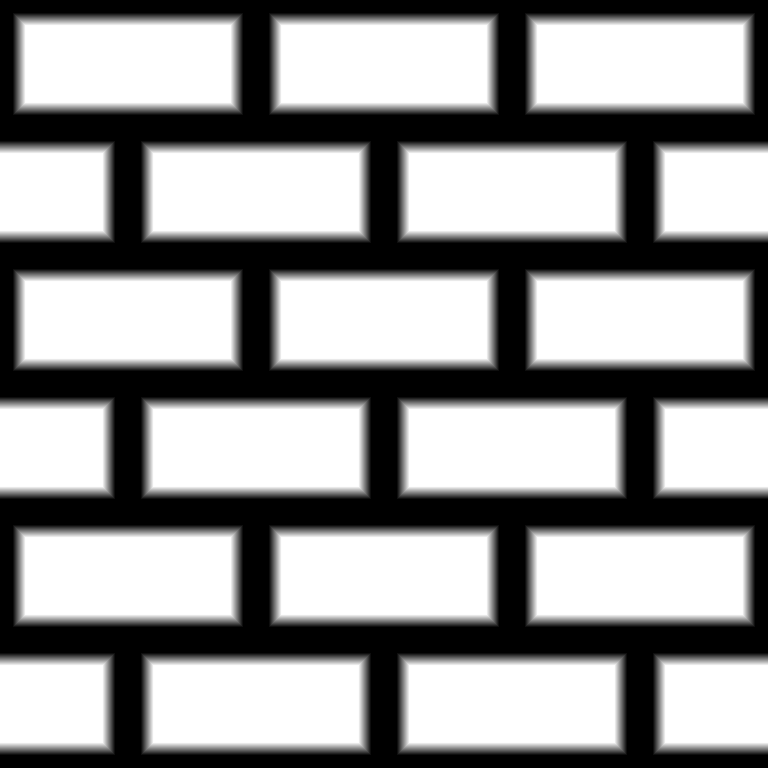
Write a WebGL 2 fragment shader that draws this texture map.

```glsl
#version 300 es
precision highp float;
// Running-bond brick height map: white bricks with mitred bevels on black mortar.

uniform vec2 u_resolution;
out vec4 fragColor;

// Distance to the nearest cell border, in row heights; cells are 2 wide and 1 high.
float borderDistance(vec2 wall) {
    float shift = 1.0 - mod(floor(wall.y), 2.0);
    vec2 cell = vec2(mod(wall.x + shift, 2.0), fract(wall.y));
    vec2 inset = min(cell, vec2(2.0, 1.0) - cell);
    return min(inset.x, inset.y);
}

void main() {
    // Three bricks across and six rows, alternate rows offset by half a brick
    vec2 wall = gl_FragCoord.xy / u_resolution * 6.0;

    // Straight ramp from the mortar up to the flat brick face
    float height = clamp((borderDistance(wall) - 0.1) / 0.1, 0.0, 1.0);

    fragColor = vec4(vec3(height), 1.0);
}
```
